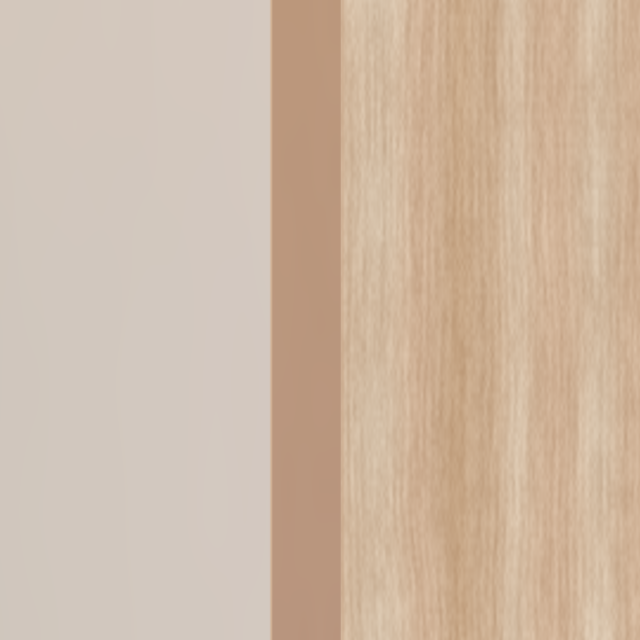
Give the GLSL for this texture, as a three.js fragment shader.

```glsl
// Three upright panels: smooth greige, a flat clay strip and pale grained wood.
varying vec2 vUv;

float hash(vec2 p) {
  return fract(sin(dot(p, vec2(127.1, 311.7))) * 43758.5453);
}

float noise(vec2 p) {
  vec2 i = floor(p), f = fract(p);
  f = f * f * (3.0 - 2.0 * f);
  return mix(mix(hash(i), hash(i + vec2(1.0, 0.0)), f.x),
             mix(hash(i + vec2(0.0, 1.0)), hash(i + 1.0), f.x), f.y);
}

// Soft vertical band around a centre
float band(float x, float centre, float width) {
  float d = (x - centre) / width;
  return exp(-d * d);
}

vec3 greige(vec2 p) {
  vec3 c = mix(vec3(0.815, 0.778, 0.741), vec3(0.829, 0.787, 0.753), p.x / 0.42);
  float warmth = smoothstep(0.45, 1.0, p.y) * (1.0 - p.x);
  return c + warmth * vec3(0.010, 0.001, -0.005) + (noise(p * vec2(18.0, 5.0)) - 0.5) * 0.004;
}

vec3 clay(vec2 p) {
  vec3 c = mix(vec3(0.722, 0.584, 0.494), vec3(0.735, 0.594, 0.486), p.y);
  return c + (noise(p * vec2(40.0, 8.0)) - 0.5) * 0.006;
}

vec3 wood(vec2 p) {
  // Grain drifts sideways along its length
  float drift = (noise(vec2(p.x * 9.0, p.y * 4.0)) - 0.5) * 0.014
              + (noise(vec2(p.x * 25.0, p.y * 11.0)) - 0.5) * 0.004;
  float x = p.x + drift;

  // Broad tone: pale streaks, pink bands and a brown core
  float pale = band(x, 0.59, 0.050) + 0.75 * band(x, 0.805, 0.020) + band(x, 0.932, 0.030);
  pale *= 0.78 + 0.22 * cos(6.2832 * (p.y - 0.33) / 0.35);
  float core = band(x, 0.718, 0.026) + 0.45 * band(x, 0.765, 0.017);
  float pink = band(x, 0.66, 0.03) + band(x, 0.865, 0.035) + 0.7 * band(x, 0.99, 0.03);
  vec3 c = vec3(0.812, 0.703, 0.594);
  c = mix(c, vec3(0.842, 0.762, 0.668), clamp(pale, 0.0, 1.0));
  c = mix(c, vec3(0.815, 0.690, 0.580), 0.7 * clamp(pink, 0.0, 1.0));
  c = mix(c, vec3(0.765, 0.630, 0.495), 0.75 * clamp(core, 0.0, 1.0));

  // Ribs, long fibres and short pores
  float rib = sin(x * 500.0 + 3.0 * noise(vec2(x * 30.0, p.y * 3.0)));
  float ribStrength = 0.35 + 0.65 * noise(vec2(x * 22.0, p.y * 5.0));
  float streak = noise(vec2(x * 75.0, p.y * 3.0)) - 0.5;
  float fibre = noise(vec2(x * 190.0, p.y * 22.0)) - 0.5;
  float pore = noise(p * vec2(270.0, 110.0)) - 0.5;
  float grain = 0.016 * rib * ribStrength + 0.055 * streak + 0.050 * fibre + 0.040 * pore;
  return c + grain * vec3(0.80, 1.0, 1.12);
}

void main() {
  vec2 p = vUv;
  vec3 colour = mix(greige(p), clay(p), smoothstep(0.4230, 0.4265, p.x));
  colour = mix(colour, wood(p), smoothstep(0.5310, 0.5345, p.x));

  // Warm rims along both seams
  colour = mix(colour, vec3(0.82, 0.66, 0.51), 0.65 * band(p.x, 0.4238, 0.0018));
  colour = mix(colour, vec3(0.79, 0.65, 0.53), 0.45 * band(p.x, 0.5355, 0.0025));
  gl_FragColor = vec4(colour, 1.0);
}
```
